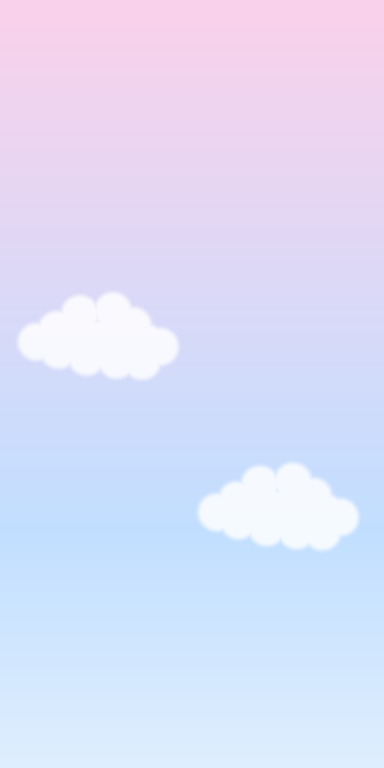
Give the GLSL for this background, as a WebGL 2 fragment shader.

```glsl
#version 300 es
precision highp float;
// Two soft scalloped clouds drifting in a pink, lavender and blue pastel sky.

#define LEFT_CLOUD vec2(0.255, 1.120)
#define RIGHT_CLOUD vec2(0.724, 0.676)
#define LOBE_RADIUS 0.049
#define CORE_RADIUS 0.054
#define EDGE_BLUR 0.010
#define CLOUD_OPACITY 0.84
#define BLUE_HEIGHT 0.31
#define LAVENDER_HEIGHT 0.65

uniform vec2 u_resolution;
out vec4 fragColor;

const vec3 PINK = vec3(0.982, 0.818, 0.918);
const vec3 LAVENDER = vec3(0.868, 0.848, 0.965);
const vec3 BLUE = vec3(0.760, 0.872, 1.000);
const vec3 PALE_BLUE = vec3(0.874, 0.934, 0.994);

// Lobe centres around the cloud, clockwise from its left end
const int LOBE_COUNT = 10;
const vec2 LOBES[LOBE_COUNT] = vec2[](
    vec2(-0.159, -0.010), vec2(-0.107, 0.021), vec2(-0.047, 0.062),
    vec2(0.039, 0.070), vec2(0.091, 0.031), vec2(0.161, -0.023),
    vec2(0.115, -0.060), vec2(0.049, -0.057), vec2(-0.029, -0.049),
    vec2(-0.102, -0.031));

// Vertical gradient, h runs from 0 at the bottom to 1 at the top
vec3 skyColor(float h) {
    vec3 color = mix(PALE_BLUE, BLUE, clamp(h / BLUE_HEIGHT, 0.0, 1.0));
    color = mix(color, LAVENDER,
        clamp((h - BLUE_HEIGHT) / (LAVENDER_HEIGHT - BLUE_HEIGHT), 0.0, 1.0));
    return mix(color, PINK,
        clamp((h - LAVENDER_HEIGHT) / (1.0 - LAVENDER_HEIGHT), 0.0, 1.0));
}

float capsuleDistance(vec2 p, vec2 a, vec2 b, float radius) {
    vec2 axis = b - a;
    float t = clamp(dot(p - a, axis) / dot(axis, axis), 0.0, 1.0);
    return length(p - a - axis * t) - radius;
}

// Union of a filled core and the round lobes, with a blurred rim
float cloudMask(vec2 p) {
    float d = capsuleDistance(p, vec2(-0.11, 0.0), vec2(0.12, -0.015), CORE_RADIUS);
    for (int i = 0; i < LOBE_COUNT; i++) {
        d = min(d, length(p - LOBES[i]) - LOBE_RADIUS);
    }
    return 1.0 - smoothstep(-EDGE_BLUR, EDGE_BLUR, d);
}

void main() {
    // Canvas widths: x spans 0 to 1, y spans 0 to 2 on a 1:2 canvas
    vec2 p = gl_FragCoord.xy / u_resolution.x;
    vec3 color = skyColor(gl_FragCoord.y / u_resolution.y);

    float clouds = max(cloudMask(p - LEFT_CLOUD), cloudMask(p - RIGHT_CLOUD));
    color = mix(color, vec3(1.0), clouds * CLOUD_OPACITY);
    fragColor = vec4(color, 1.0);
}
```
